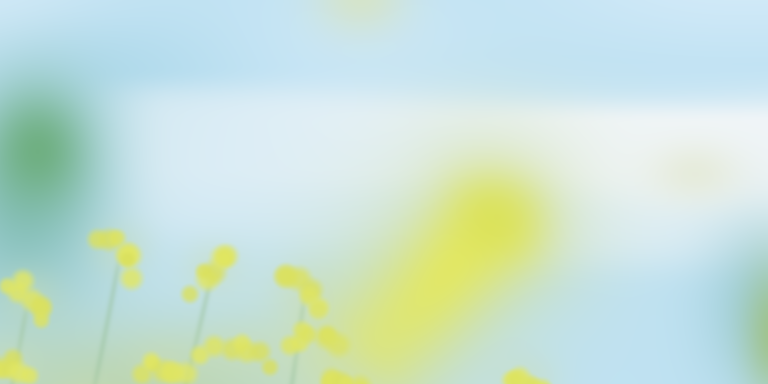
Give the GLSL for this background, as a Shadertoy shader.

```glsl
#define SKY_BLUE vec3(0.75, 0.885, 0.95)
#define SKY_PALE vec3(0.83, 0.92, 0.975)
#define MIST vec3(0.94, 0.96, 0.97)
#define LEAF vec3(0.41, 0.67, 0.46)
#define TEAL vec3(0.49, 0.73, 0.70)
#define HAZE vec3(0.80, 0.87, 0.70)
#define YELLOW vec3(0.89, 0.91, 0.38)
#define OCHRE vec3(0.82, 0.85, 0.35)
#define PETALS 7
#define PETAL_SIZE 0.027
#define STEM_WIDTH 0.009

float hash(float n) {
    return fract(sin(n * 12.9898) * 43758.5);
}

float segmentDistance(vec2 p, vec2 a, vec2 b) {
    vec2 ab = b - a;
    return length(p - a - ab * clamp(dot(p - a, ab) / dot(ab, ab), 0.0, 1.0));
}

float falloff(float d, float radius) {
    return exp(-d * d / (radius * radius));
}

// Blends a soft elliptical glow into the colour
void addGlow(inout vec3 col, vec2 p, vec2 centre, vec2 radius, vec3 hue, float amount) {
    col = mix(col, hue, amount * falloff(length((p - centre) / radius), 1.0));
}

// A cluster of blurred petals spread along a leaning, arched line
void addBloom(inout vec3 col, vec2 p, vec2 centre, float spread, float lean, float seed) {
    addGlow(col, p, centre, vec2(spread + 0.035, 0.07), HAZE, 0.4);
    for (int i = 0; i < PETALS; i++) {
        float id = seed * 17.0 + float(i);
        float t = 2.0 * float(i) / float(PETALS - 1) - 1.0;
        vec2 jitter = vec2(hash(id), hash(id + 5.3)) - 0.5;
        vec2 petal = centre + spread * vec2(t, lean * t - 0.3 * t * t) + 0.035 * jitter;
        float size = PETAL_SIZE * (0.75 + 0.5 * hash(id + 9.1));
        float mask = 1.0 - smoothstep(0.35 * size, 1.3 * size, length(p - petal));
        col = mix(col, mix(YELLOW, OCHRE, 0.6 * hash(id + 2.7)), 0.8 * mask);
    }
}

void addStem(inout vec3 col, vec2 p, vec2 head, float sway) {
    float drop = max(head.y - p.y, 0.0);
    float x = head.x - sway * drop - 0.2 * sway * drop * drop;
    float mask = falloff(p.x - x, STEM_WIDTH) * smoothstep(0.0, 0.06, drop);
    col = mix(col, vec3(0.60, 0.76, 0.62), 0.4 * mask);
}

// Blue sky with a bright band of mist, fading to the left
vec3 sky(vec2 p) {
    vec3 col = mix(SKY_BLUE, SKY_PALE, smoothstep(0.75, 1.1, p.y) * smoothstep(1.1, 1.9, p.x));
    addGlow(col, p, vec2(0.0, 1.0), vec2(0.30, 0.16), SKY_PALE, 0.9);
    addGlow(col, p, vec2(0.32, 0.82), vec2(0.32, 0.14), vec3(0.68, 0.85, 0.92), 0.7);
    addGlow(col, p, vec2(0.95, 0.90), vec2(0.35, 0.20), SKY_PALE, 0.5);
    float streak = 0.012 * (sin(p.y * 31.0 + p.x * 2.0) + sin(p.y * 17.0 - p.x * 3.0));
    float y = p.y + streak;
    float band = smoothstep(0.18, 0.58, y) * (1.0 - smoothstep(0.67, 0.84, y));
    float strength = smoothstep(0.15, 0.45, p.x) * mix(0.55, 1.0, smoothstep(0.4, 1.6, p.x));
    return mix(col, MIST, band * strength);
}

void mainImage(out vec4 fragColor, in vec2 fragCoord) {
    vec2 p = fragCoord / iResolution.y;
    p.x *= 2.0 * iResolution.y / iResolution.x;
    vec3 col = sky(p);

    // Distant foliage
    addGlow(col, p, vec2(0.06, 0.46), vec2(0.22, 0.30), TEAL, 0.8);
    addGlow(col, p, vec2(0.10, 0.61), vec2(0.13, 0.15), LEAF, 0.85);
    addGlow(col, p, vec2(1.98, 0.20), vec2(0.15, 0.22), vec3(0.55, 0.76, 0.78), 0.6);
    addGlow(col, p, vec2(2.02, 0.13), vec2(0.08, 0.17), vec3(0.62, 0.75, 0.47), 0.8);
    addGlow(col, p, vec2(0.94, 1.01), vec2(0.12, 0.10), vec3(0.85, 0.89, 0.74), 0.75);
    addGlow(col, p, vec2(1.81, 0.55), vec2(0.12, 0.08), vec3(0.89, 0.91, 0.82), 0.7);
    addGlow(col, p, vec2(0.35, -0.02), vec2(0.55, 0.19), vec3(0.73, 0.82, 0.62), 0.75);

    // Large out-of-focus flower
    float d = segmentDistance(p, vec2(0.98, 0.12), vec2(1.27, 0.40));
    col = mix(col, HAZE, 0.75 * falloff(d, 0.27));
    col = mix(col, YELLOW, mix(0.6, 0.95, smoothstep(0.9, 1.2, p.x)) * falloff(d, 0.14));
    addGlow(col, p, vec2(1.29, 0.43), vec2(0.11, 0.10), vec3(0.85, 0.88, 0.34), 0.7);

    // Tall blooms on stems
    for (int i = 0; i < 4; i++) {
        float n = float(i);
        vec2 head = vec2(0.075 + 0.24 * n, 0.30 + 0.07 * sin(2.3 * n - 1.5));
        float lean = i == 2 ? 1.1 : -1.0;
        addStem(col, p, head, 0.10 + 0.16 * hash(n + 3.0));
        addBloom(col, p, head, 0.045, lean, n + 1.0);
    }

    // Low, wide blooms along the bottom
    for (int i = 0; i < 7; i++) {
        float n = float(i);
        float y = i < 5 ? -0.05 + 0.10 * sqrt(abs(n - 1.0)) : 0.01;
        float x = i < 5 ? 0.02 + 0.20 * n : 0.90 + 0.47 * (n - 5.0);
        addBloom(col, p, vec2(x, y), i == 3 ? 0.09 : 0.05, -0.15, n + 11.0);
    }

    fragColor = vec4(col, 1.0);
}
```
